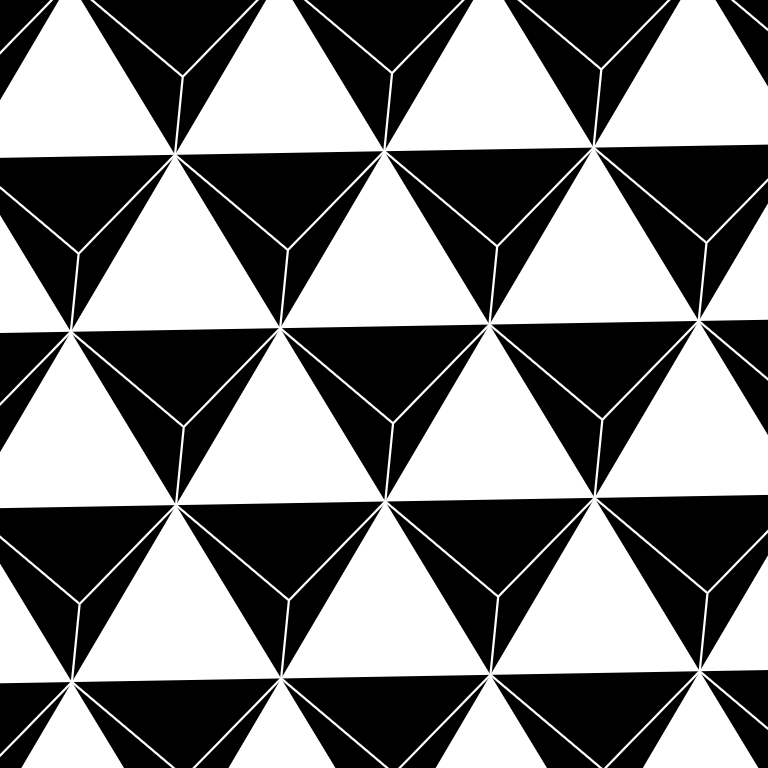
Write a WebGL 1 fragment shader that draws this pattern.

```glsl
precision highp float;

uniform vec2 u_resolution;

#define ORIGIN vec2(0.5004, 0.8031)
#define STEP_ACROSS vec2(0.2725, 0.0047)
#define STEP_DOWN vec2(0.1369, -0.2257)
#define APEX_WEIGHTS vec2(0.2607, 0.5548)
#define LINE_WIDTH 0.0029
#define INK vec3(0.0)
#define PAPER vec3(1.0)

float cross2(vec2 a, vec2 b) {
    return a.x * b.y - a.y * b.x;
}

// Coordinates of p along the two lattice steps
vec2 toLattice(vec2 p) {
    return vec2(cross2(p, STEP_DOWN), cross2(STEP_ACROSS, p))
         / cross2(STEP_ACROSS, STEP_DOWN);
}

vec2 fromLattice(vec2 w) {
    return w.x * STEP_ACROSS + w.y * STEP_DOWN;
}

float segmentDistance(vec2 p, vec2 a, vec2 b) {
    vec2 ap = p - a;
    vec2 ab = b - a;
    return length(ap - ab * clamp(dot(ap, ab) / dot(ab, ab), 0.0, 1.0));
}

// Signed distance to the triangle with corners (0,0), (1,0), (0,1) of a cell
float triangleDistance(vec2 w) {
    float area = abs(cross2(STEP_ACROSS, STEP_DOWN));
    vec3 heights = area / vec3(length(STEP_DOWN), length(STEP_ACROSS),
                               length(STEP_ACROSS - STEP_DOWN));
    vec3 d = vec3(-w.x, -w.y, w.x + w.y - 1.0) * heights;
    return max(d.x, max(d.y, d.z));
}

// Distance to the three spokes joining the apex to the corners
float spokeDistance(vec2 p) {
    vec2 apex = fromLattice(APEX_WEIGHTS);
    float d = segmentDistance(p, apex, vec2(0.0));
    d = min(d, segmentDistance(p, apex, STEP_ACROSS));
    return min(d, segmentDistance(p, apex, STEP_DOWN));
}

float coverage(float distance, float pixel) {
    return clamp(0.5 - distance / pixel, 0.0, 1.0);
}

void main() {
    float pixel = 1.0 / min(u_resolution.x, u_resolution.y);
    vec2 cell = fract(toLattice(gl_FragCoord.xy * pixel - ORIGIN));

    // Neighbouring cells keep edges and line ends smooth across borders
    float solid = 1.0;
    float spokes = 1.0;
    for (int j = -1; j <= 1; j++) {
        for (int i = -1; i <= 1; i++) {
            vec2 w = cell - vec2(float(i), float(j));
            solid = min(solid, triangleDistance(w));
            spokes = min(spokes, spokeDistance(fromLattice(w)));
        }
    }

    vec3 color = mix(PAPER, INK, coverage(solid, pixel));
    color = mix(color, PAPER, coverage(spokes - 0.5 * LINE_WIDTH, pixel));
    gl_FragColor = vec4(color, 1.0);
}
```
